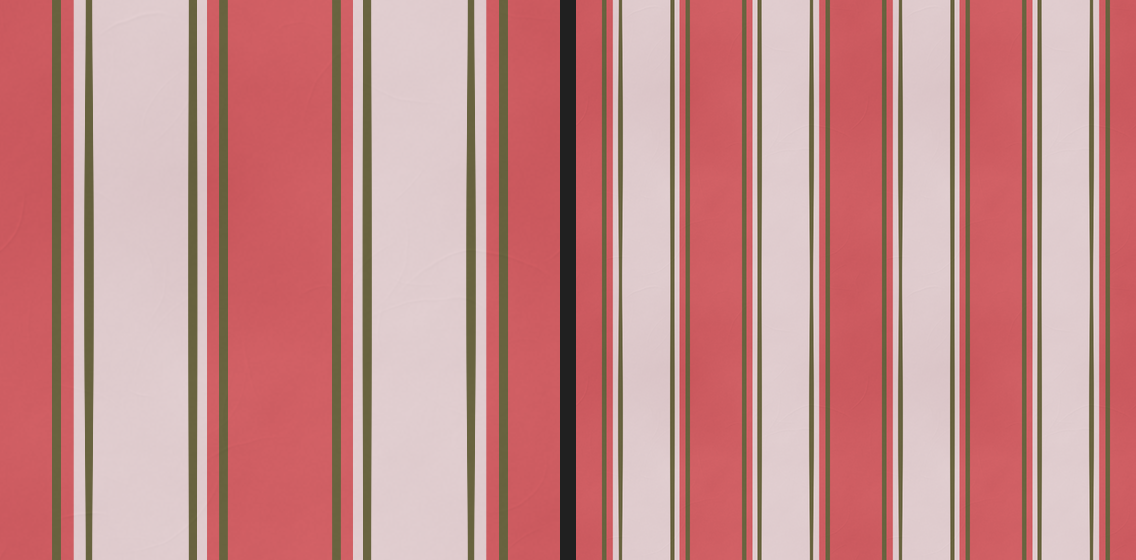
Left: one tile. Right: repeated 2 by 2.
Write a WebGL 1 fragment shader that draws this pattern.

```glsl
precision highp float;

uniform vec2 u_resolution;

const vec3 RED = vec3(0.805, 0.360, 0.380);
const vec3 PALE = vec3(0.872, 0.793, 0.802);
const vec3 GREEN = vec3(0.405, 0.385, 0.245);

// Stripe layout over the left half of the tile; the right half mirrors it
const vec2 PALE_BAND = vec2(0.1315, 0.3698);
const vec4 LINE_CENTRES = vec4(0.1009, 0.1589, 0.3444, 0.3991);
const vec4 LINE_HALF_WIDTHS = vec4(0.0083, 0.0084, 0.0082, 0.0080);
const vec4 LINE_TAPERS = vec4(0.06, 0.30, 0.10, 0.05);

const int CREASE_COUNT = 44;
const float CREASE_WIDTH = 0.0028;
const float CREASE_DEPTH = 0.075;
const float CREASE_WARP = 0.022;
const float MOTTLE = 0.16;
const float EMBOSS = 0.22;
const float GRAIN = 0.016;
const float PALE_WEAR = 0.5;
const vec2 LIGHT = vec2(-0.6, 0.8);
const float TAU = 6.28318;

float hash(vec2 p) {
  vec3 q = fract(p.xyx * 0.1031);
  q += dot(q, q.yzx + 33.33);
  return fract((q.x + q.y) * q.z);
}

// Value noise that wraps over the unit tile
float wrapNoise(vec2 p, float cells) {
  vec2 cell = floor(p * cells);
  vec2 f = fract(p * cells);
  f = f * f * (3.0 - 2.0 * f);
  vec2 lo = mod(cell, cells) + cells;
  vec2 hi = mod(cell + 1.0, cells) + cells;
  return mix(mix(hash(lo), hash(vec2(hi.x, lo.y)), f.x),
             mix(hash(vec2(lo.x, hi.y)), hash(hi), f.x), f.y);
}

float fbm(vec2 p, float cells) {
  float sum = 0.0;
  float weight = 0.5;
  for (int i = 0; i < 4; i++) {
    sum += weight * (wrapNoise(p, cells) - 0.5);
    weight *= 0.5;
    cells *= 2.0;
  }
  return sum;
}

// Paper relief: soft bumps with sharp folds
float relief(vec2 p) {
  return 0.5 * fbm(p, 12.0) + 0.4 * abs(fbm(p, 7.0));
}

// Scattered arcs, lit on one side and shaded on the other
float creases(vec2 p) {
  float sum = 0.0;
  for (int i = 0; i < CREASE_COUNT; i++) {
    float id = float(i) + 1.0;
    vec2 centre = vec2(hash(vec2(id, 3.0)), hash(vec2(id, 17.0)));
    float radius = mix(0.04, 0.24, hash(vec2(id, 29.0)));
    float span = mix(0.04, 0.17, hash(vec2(id, 41.0)));
    float strength = mix(0.25, 1.0, hash(vec2(id, 53.0)));
    vec2 q = fract(p - centre + 0.5) - 0.5;
    float dist = length(q);
    float t = (dist - radius) / CREASE_WIDTH;
    float start = hash(vec2(id, 67.0));
    float turn = abs(fract(atan(q.y, q.x) / TAU - start + 0.5) - 0.5);
    float fade = 1.0 - smoothstep(0.3 * span, span, turn);
    float facing = dot(q, LIGHT) / max(dist, 0.0001);
    sum += strength * fade * facing * t * exp(-t * t);
  }
  return sum;
}

// Coverage of a shape from its signed distance
float cover(float d, float pixel) {
  return 1.0 - smoothstep(-0.5 * pixel, 0.5 * pixel, d);
}

float greenLine(float x, float y, float centre, float halfWidth, float taper) {
  float ends = pow(abs(cos(0.5 * TAU * y)), 3.0);
  return abs(x - centre) - halfWidth * (1.0 - taper * ends);
}

void main() {
  vec2 uv = gl_FragCoord.xy / u_resolution;
  float pixel = 1.0 / u_resolution.x;
  float x = min(uv.x, 1.0 - uv.x);

  // Stripes
  float bandMid = 0.5 * (PALE_BAND.x + PALE_BAND.y);
  float bandHalf = 0.5 * (PALE_BAND.y - PALE_BAND.x);
  float pale = cover(abs(x - bandMid) - bandHalf, pixel);
  float d = 1.0;
  for (int i = 0; i < 4; i++) {
    d = min(d, greenLine(x, uv.y, LINE_CENTRES[i], LINE_HALF_WIDTHS[i], LINE_TAPERS[i]));
  }
  float green = cover(d, pixel);
  vec3 colour = mix(mix(RED, PALE, pale), GREEN, green);

  // Crumpled paper wear
  vec2 warp = vec2(fbm(uv, 5.0), fbm(uv.yx, 6.0));
  vec2 e = 0.002 * LIGHT;
  float slope = relief(uv - e) - relief(uv + e);
  float patches = smoothstep(0.2, 0.8, wrapNoise(uv, 4.0));
  float fold = CREASE_DEPTH * creases(uv + 2.0 * CREASE_WARP * warp);
  float mottle = MOTTLE * fbm(uv + 0.1 * warp, 3.0);
  float grain = GRAIN * (wrapNoise(uv, 256.0) - 0.5);
  float shade = fold * mix(0.5, 1.0, patches) + EMBOSS * slope + grain;
  float wear = mix(1.0, PALE_WEAR, pale * (1.0 - green));
  colour *= 1.0 + wear * (shade + 0.4 * mottle);

  // Faded pigment shifts the red towards pink
  colour += wear * mottle * vec3(0.05, 0.28, 0.24) * (1.0 - green);

  gl_FragColor = vec4(clamp(colour, 0.0, 1.0), 1.0);
}
```
